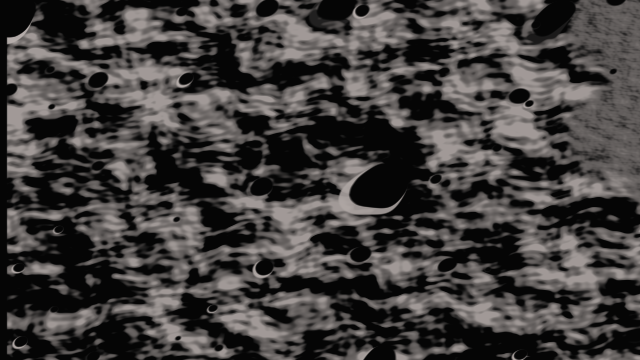
Give the GLSL for this texture, as a Shadertoy shader.

```glsl
// Rugged cratered ground under a low sun from the upper right.
// Embossed octaves of stretched gradient noise give relief and shadow;
// hashed grids scatter craters with black floors and sunlit crescents.

const float GRAIN_ANGLE = 0.2;
const float CRATER_ANGLE = 0.42;
const vec3 SUN_TINT = vec3(1.0, 0.955, 0.94);
const float SHADOW_TONE = 0.02;

float hash(vec2 p, float seed) {
    vec3 q = fract(vec3(p.xyx) * 0.1031 + seed * 0.137);
    q += dot(q, q.yzx + 33.33);
    return fract((q.x + q.y) * q.z);
}

vec2 rotate(vec2 p, float angle) {
    float c = cos(angle), s = sin(angle);
    return vec2(c * p.x + s * p.y, c * p.y - s * p.x);
}

float cornerSlope(vec2 cell, vec2 offset) {
    float angle = 6.28318 * hash(cell, 1.0);
    return dot(vec2(cos(angle), sin(angle)), offset);
}

float gradientNoise(vec2 p) {
    vec2 cell = floor(p), f = p - cell;
    vec2 u = f * f * f * (f * (f * 6.0 - 15.0) + 10.0);
    vec2 e = vec2(1.0, 0.0);
    float low = mix(cornerSlope(cell, f), cornerSlope(cell + e.xy, f - e.xy), u.x);
    float high = mix(cornerSlope(cell + e.yx, f - e.yx), cornerSlope(cell + e.xx, f - e.xx), u.x);
    return mix(low, high, u.y);
}

// Height drop toward the sun, summed over octaves
float sunlitRelief(vec2 p, float frequency) {
    float sum = 0.0;
    vec2 toSun = vec2(0.48, 0.42);
    for (int i = 0; i < 4; i++) {
        float octave = float(i);
        float weight = 1.2 - 0.2 * abs(octave - 1.0);
        vec2 q = p * frequency * vec2(1.0, 2.0) + 17.3 * octave;
        sum += weight * (gradientNoise(q) - gradientNoise(q + toSun));
        frequency *= 1.9;
    }
    return sum;
}

// Thin bright crests that break up along their length
float ridgeCrests(vec2 p) {
    float line = abs(gradientNoise(p * vec2(1.1, 6.0) + 41.0));
    float gaps = smoothstep(0.0, 0.3, gradientNoise(p * vec2(2.0, 3.0) + 73.0));
    return smoothstep(0.07, 0.0, line) * gaps;
}

// x: sunlit wall, y: shadowed floor
vec2 crater(vec2 offset, float radius, float blur) {
    vec2 e = rotate(offset, CRATER_ANGLE) * vec2(1.0, 1.45) / radius;
    float soft = blur / radius;
    float bowl = 1.0 - smoothstep(1.0 - soft, 1.0 + soft, length(e));
    float beyond = smoothstep(0.86 - soft, 0.86 + soft, length(e - vec2(0.24, 0.1)));
    return vec2(bowl * beyond, 1.0 - beyond);
}

// One crater at most per grid cell; worn ones have dim walls
float addCraters(float tone, vec2 p, float size, float chance, vec2 radii, float seed) {
    vec2 grid = p / size + seed * 3.7;
    vec2 cell = floor(grid);
    vec2 centre = 0.35 + 0.3 * vec2(hash(cell, seed), hash(cell, seed + 1.0));
    float radius = size * mix(radii.x, radii.y, hash(cell, seed + 2.0));
    float present = step(hash(cell, seed + 3.0), chance);
    float fresh = smoothstep(0.3, 0.8, hash(cell, seed + 4.0));
    vec2 parts = present * crater((fract(grid) - centre) * size, radius, 0.004);
    tone = mix(tone, mix(0.36, 0.72, fresh), parts.x * mix(0.25, 0.95, fresh));
    return mix(tone, SHADOW_TONE, parts.y);
}

// Maps light to brightness: deep shadow, grey ground, rare highlights
float filmTone(float light) {
    return SHADOW_TONE + 0.36 * smoothstep(-0.8, 0.5, light)
                       + 0.25 * smoothstep(0.3, 2.2, light);
}

void mainImage(out vec4 fragColor, in vec2 fragCoord) {
    vec2 p = fragCoord / iResolution.y;
    vec2 wander = vec2(gradientNoise(p * 7.0), gradientNoise(p * 7.0 + 29.0));
    vec2 grain = rotate(p, GRAIN_ANGLE) + 0.025 * wander;

    // Rough highland
    float light = 1.75 * sunlitRelief(grain, 5.0);
    light += 2.2 * gradientNoise(grain * vec2(3.0, 6.0) + 11.0);
    light += 0.9 * ridgeCrests(grain);
    light += 0.5 * (p.y - 0.5) + 0.2 * (p.x - 0.9);

    // Smooth plain at the upper right
    float plain = smoothstep(0.0, 0.1, p.x - 1.58 + 0.15 * wander.x)
                * smoothstep(0.42, 0.6, p.y + 0.1 * wander.y);
    float plainLight = 0.35 + 0.35 * sunlitRelief(p, 12.0);
    float tone = filmTone(mix(light, plainLight, plain));

    // Craters, from large ragged pits to small crisp bowls
    tone = addCraters(tone, p + 0.035 * wander, 0.5, 0.5, vec2(0.12, 0.21), 5.0);
    tone = addCraters(tone, p + 0.012 * wander, 0.24, 0.4, vec2(0.08, 0.16), 12.0);
    tone = addCraters(tone, p, 0.11, 0.1, vec2(0.08, 0.14), 23.0);

    // Dark strip along the left border
    tone = mix(SHADOW_TONE, tone, smoothstep(0.017, 0.022, p.x));
    fragColor = vec4(tone * mix(vec3(1.0), SUN_TINT, smoothstep(0.02, 0.2, tone)), 1.0);
}
```
